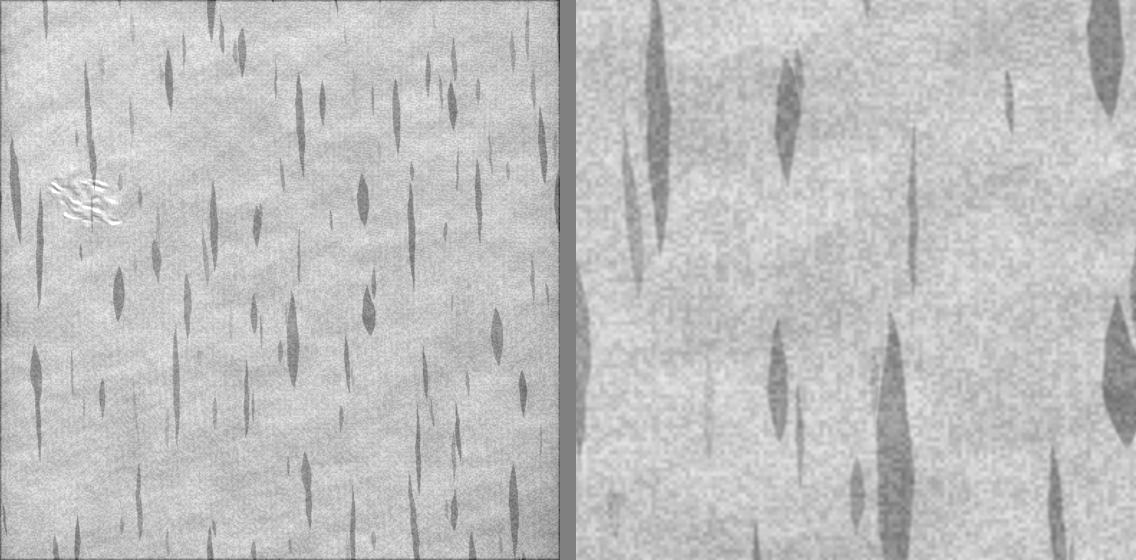
Left: the whole. Right: its middle third, enlarged.
Write a WebGL 2 fragment shader that draws this texture.

```glsl
#version 300 es
precision highp float;
// Pale grey wood veneer with dark upright ray flecks, mottling, fine grain and one crinkled patch.

uniform vec2 u_resolution;
out vec4 fragColor;

float hash(vec2 p) {
    return fract(sin(dot(p, vec2(127.1, 311.7))) * 43758.5453);
}

float valueNoise(vec2 p) {
    vec2 cell = floor(p);
    vec2 f = fract(p);
    f = f * f * (3.0 - 2.0 * f);
    float low = mix(hash(cell), hash(cell + vec2(1.0, 0.0)), f.x);
    float high = mix(hash(cell + vec2(0.0, 1.0)), hash(cell + vec2(1.0)), f.x);
    return mix(low, high, f.y);
}

// Layered noise centred on zero
float fbm(vec2 p) {
    float sum = 0.0;
    float gain = 0.5;
    for (int i = 0; i < 4; i++) {
        sum += gain * (valueNoise(p) - 0.5);
        p = mat2(1.7, 0.5, -0.5, 1.9) * p + 17.3;
        gain *= 0.55;
    }
    return sum;
}

// Coverage of one tapered sliver, centred on the origin
float sliver(vec2 p, float halfLength, float halfWidth, float skew, float soft) {
    float t = clamp(p.y / halfLength, -1.0, 1.0);
    float taper = pow(1.0 - t * t, 1.15) * (1.0 + skew * t);
    float width = halfWidth * taper;
    float ends = smoothstep(0.0, 0.15, 1.0 - abs(t));
    return ends * (1.0 - smoothstep(width - soft, width + soft, abs(p.x)));
}

// Jittered grid of slivers; sizes hold min and max of half length and half width
float flecks(vec2 uv, vec2 grid, vec4 sizes, float density, float faintest, float seed, float soft) {
    float cover = 0.0;
    vec2 home = floor(uv * grid);
    for (int j = -1; j <= 1; j++) {
        for (int i = -1; i <= 1; i++) {
            vec2 cell = home + vec2(i, j);
            vec2 key = cell + seed;
            if (hash(key + 3.7) > density) continue;
            vec2 centre = (cell + vec2(hash(key), hash(key + 11.3))) / grid;
            float size = hash(key + 23.9);
            float halfLength = mix(sizes.x, sizes.y, size * size);
            float girth = hash(key + 31.1);
            float halfWidth = mix(sizes.z, sizes.w, girth * girth);
            float tilt = mix(-0.02, 0.1, hash(key + 47.7));
            float skew = hash(key + 59.3) - 0.5;
            vec2 d = uv - centre;
            d.x += tilt * d.y + 0.0025 * (valueNoise(vec2(uv.y * 60.0, key.x * 7.0 + key.y)) - 0.5);
            float strength = mix(faintest, 1.0, hash(key + 71.9));
            cover = max(cover, strength * sliver(d, halfLength, halfWidth, skew, soft));
        }
    }
    return cover;
}

// Side-lit ripples confined to a ragged oval
float crinkles(vec2 uv, vec2 centre, vec2 radius) {
    vec2 d = uv - centre;
    d.y += 0.3 * d.x;
    float ragged = length(d / radius) + 0.9 * (valueNoise(uv * 70.0) - 0.5);
    float mask = 1.0 - smoothstep(0.75, 1.05, ragged);
    vec2 q = d * vec2(55.0, 150.0);
    q.y += 2.0 * valueNoise(uv * 45.0);
    float slope = valueNoise(q) - valueNoise(q + vec2(0.15, 0.6));
    return mask * (0.05 + 0.5 * slope);
}

// Darkening towards the sides, with a thin dark rim
float edgeShade(vec2 uv) {
    vec2 gap = min(uv, 1.0 - uv);
    float sides = 0.09 * exp(-gap.x / 0.02) + 0.04 * exp(-gap.y / 0.02);
    float rim = 0.24 * (1.0 - smoothstep(0.001, 0.004, min(gap.x, gap.y)));
    float corner = 0.12 * exp(-length(uv - vec2(1.0, 0.0)) / 0.15);
    return sides + rim + corner;
}

void main() {
    vec2 uv = gl_FragCoord.xy / u_resolution;
    float soft = max(0.0017, 0.8 / u_resolution.y);

    // Mottled ground, brighter at upper left
    float tone = 0.785 + 0.03 * (uv.y - uv.x);
    vec2 slanted = vec2(uv.x, uv.y - 0.2 * uv.x);
    tone += 0.17 * fbm(slanted * vec2(17.0, 34.0));
    tone += 0.07 * fbm(uv * 5.0 + 40.0);

    // Crinkled patch
    tone += crinkles(uv, vec2(0.155, 0.645), vec2(0.056, 0.052));

    // Large and small flecks
    float large = flecks(uv, vec2(9.0, 7.0), vec4(0.04, 0.125, 0.0042, 0.0115), 0.76, 0.75, 5.0, soft);
    float small = flecks(uv, vec2(12.0, 10.0), vec4(0.018, 0.06, 0.0022, 0.0048), 0.6, 0.35, 83.0, soft);
    tone *= 1.0 - 0.32 * max(large, 0.85 * small);

    // Fine grain and edges
    tone += 0.15 * (valueNoise(uv * 390.0) - 0.5);
    tone += 0.06 * (valueNoise(uv * 210.0 + 9.0) - 0.5);
    tone -= edgeShade(uv);

    fragColor = vec4(vec3(clamp(tone, 0.0, 1.0)), 1.0);
}
```
